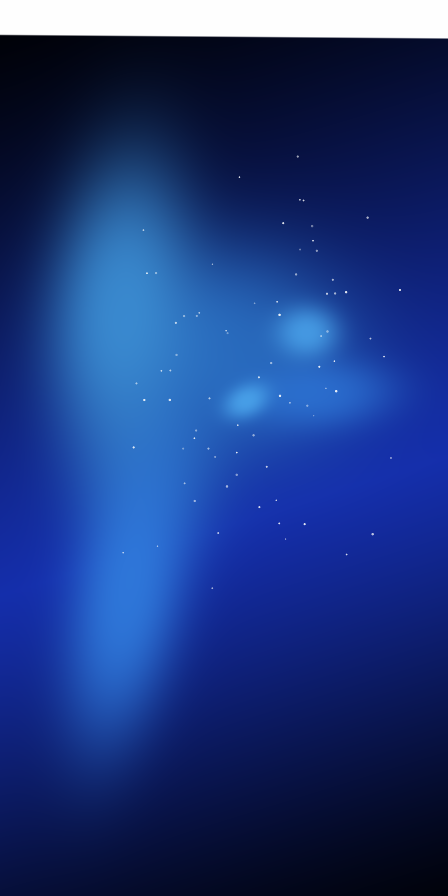
Reproduce this background procedurally as a Shadertoy shader.

```glsl
const vec3 WHITE = vec3(0.995);
const vec3 ROYAL = vec3(0.08, 0.18, 0.67);
const vec3 NIGHT = vec3(0.0, 0.005, 0.03);
const vec3 AZURE = vec3(0.17, 0.45, 0.77);
const vec3 SKY = vec3(0.24, 0.57, 0.84);
const vec3 COBALT = vec3(0.19, 0.49, 0.87);
const vec3 SPARK = vec3(0.29, 0.64, 0.92);
const int STAR_COUNT = 76;

vec2 hash2(float n) {
    vec3 q = fract(vec3(n) * vec3(0.1031, 0.1030, 0.0973));
    q += dot(q, q.yzx + 33.33);
    return fract((q.xx + q.yz) * q.zy);
}

// Soft rotated ellipse, one at its centre and fading outwards
float glow(vec2 p, vec2 centre, vec2 radii, float angle) {
    float c = cos(angle), s = sin(angle);
    vec2 d = p - centre;
    vec2 q = vec2(c * d.x + s * d.y, c * d.y - s * d.x) / radii;
    return exp(-pow(dot(q, q), 1.25));
}

// Slanted blue band fading to night at both ends
vec3 backdrop(vec2 p) {
    float t = p.y - 0.31 * p.x - 0.67;
    float fade = t > 0.0 ? t / 1.25 : -t / 1.0;
    return mix(ROYAL, NIGHT, smoothstep(0.0, 1.0, fade) * 0.35 + min(fade, 1.0) * 0.65);
}

vec3 addGlows(vec3 col, vec2 p) {
    // Broad haze and its lower right arm
    col = mix(col, AZURE, 0.88 * glow(p, vec2(0.50, 1.22), vec2(0.30, 0.24), -0.15));
    col = mix(col, AZURE, 0.65 * glow(p, vec2(0.34, 0.97), vec2(0.17, 0.22), -0.2));
    col = mix(col, COBALT, 0.65 * glow(p, vec2(0.72, 1.12), vec2(0.16, 0.075), 0.06));
    // Tall columns
    col = mix(col, COBALT, 0.90 * glow(p, vec2(0.285, 0.67), vec2(0.125, 0.33), -0.18));
    col = mix(col, SKY, 0.88 * glow(p, vec2(0.27, 1.32), vec2(0.155, 0.33), -0.09));
    // Small bright spots
    col = mix(col, SPARK, 0.85 * glow(p, vec2(0.685, 1.258), vec2(0.070, 0.058), 0.0));
    return mix(col, SPARK, 0.90 * glow(p, vec2(0.55, 1.105), vec2(0.053, 0.036), 0.45));
}

// Scattered specks, denser near the middle of the field
float stars(vec2 p, vec2 centre, vec2 extent, float pixel) {
    float light = 0.0;
    for (int i = 0; i < STAR_COUNT; i++) {
        float n = float(i) * 3.0 + 1.0;
        vec2 offset = hash2(n) + hash2(n + 1.0) - 1.0;
        vec2 trait = hash2(n + 2.0);
        float radius = mix(0.0015, 0.0028, trait.x);
        float d = length(p - centre - offset * extent);
        float disc = 1.0 - smoothstep(radius - 0.5 * pixel, radius + 0.5 * pixel, d);
        light = max(light, disc * mix(0.35, 0.9, trait.y));
    }
    return light;
}

void mainImage(out vec4 fragColor, in vec2 fragCoord) {
    vec2 p = fragCoord / iResolution.xy * vec2(1.0, 2.0);
    float pixel = 1.0 / iResolution.x;

    vec3 col = addGlows(backdrop(p), p);
    col = mix(col, WHITE, stars(p, vec2(0.60, 1.17), vec2(0.38, 0.53), pixel));

    // Slightly tilted white strip along the top
    float stripEdge = mix(1.922, 1.914, p.x);
    col = mix(col, WHITE, smoothstep(-pixel, pixel, p.y - stripEdge));

    fragColor = vec4(col, 1.0);
}
```
